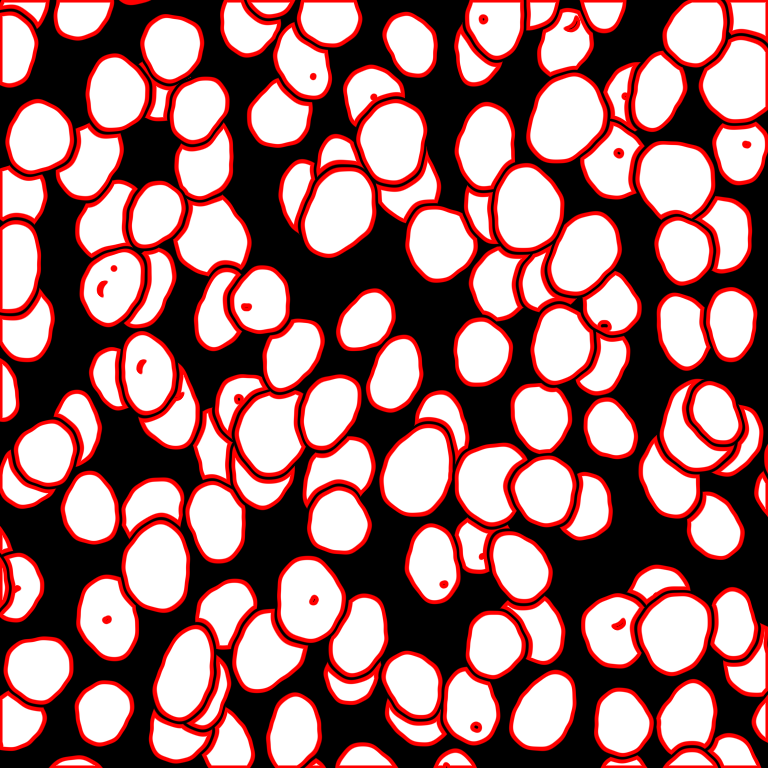
This pattern is drawn by a three.js fragment shader. Its source:

```glsl
// Overlapping white cells with red outlines and small red specks on black.
varying vec2 vUv;

vec4 hash4(vec2 c) {
  vec4 p = fract(c.xyxy * vec4(0.1031, 0.1030, 0.0973, 0.1099));
  p += dot(p, p.wzxy + 33.33);
  return fract((p.xxyz + p.yzzw) * p.zywx);
}

vec2 rotate(vec2 p, float a) {
  return mat2(cos(a), -sin(a), sin(a), cos(a)) * p;
}

// Approximate distance to an ellipse whose rim is bent by layered sines
float cellDistance(vec2 p, vec2 radii, vec4 phase) {
  float a = atan(p.y, p.x);
  float rim = 1.0 + 0.04 * sin(2.0 * a + phase.x) + 0.045 * sin(3.0 * a + phase.y)
            + 0.02 * sin(5.0 * a + phase.z) + 0.008 * sin(11.0 * a + phase.w);
  p /= rim;
  float k = length(p / radii);
  return k * (k - 1.0) / max(length(p / (radii * radii)), 0.001);
}

// Small curved hole; negative inside
float speckDistance(vec2 p, vec4 h) {
  p = rotate(p - (h.xy - 0.5) * vec2(0.036, 0.054), 6.28 * h.w);
  float halfLength = 0.009 * h.z * h.z;
  p.y += 45.0 * p.x * p.x * h.z;
  return length(vec2(max(abs(p.x) - halfLength, 0.0), p.y)) - mix(0.0015, 0.005, h.w * h.w);
}

void main() {
  vec2 grid = vec2(12.0, 10.0);
  vec2 home = floor(vUv * grid);
  float d = 1.0;

  // Paint cells back to front; each one cuts a thin gap into those behind it
  for (int layer = 0; layer < 3; layer++) {
    for (int j = -3; j <= 2; j++) {
      for (int i = -2; i <= 2; i++) {
        vec2 id = home + vec2(float(i), float(j));
        vec4 place = hash4(id + 57.0);
        if (floor(place.w * 3.0) != float(layer)) continue;

        vec4 shape = hash4(id + 183.0);
        vec2 center = id + 0.5 + 0.84 * (place.xy - 0.5);
        center.y += 0.5 * mod(id.x, 2.0);
        vec2 p = rotate(vUv - center / grid, 1.2 * (place.z - 0.5));
        vec2 radii = mix(vec2(0.032, 0.041), vec2(0.043, 0.058), shape.xy)
                   * mix(0.9, 1.14, shape.z * shape.z);
        float cell = cellDistance(p, radii, 6.28 * hash4(id + 311.0));

        float body = cell;
        for (int s = 0; s < 2; s++) {
          vec2 seed = id + 401.0 + 67.0 * float(s);
          if (hash4(seed).x < 0.12) body = max(body, -speckDistance(p, hash4(seed + 29.0)));
        }
        d = min(max(d, 0.0088 - cell), body);
      }
    }
  }

  // Close outlines along the canvas border
  vec2 edge = abs(vUv - 0.5);
  d = max(d, max(edge.x, edge.y) - 0.4993);

  // Fill and outline
  float soft = 0.001;
  vec3 color = mix(vec3(1.0), vec3(0.0), smoothstep(-soft, soft, d));
  float outline = 1.0 - smoothstep(0.0026 - soft, 0.0026 + soft, abs(d));
  gl_FragColor = vec4(mix(color, vec3(1.0, 0.0, 0.0), outline), 1.0);
}
```
